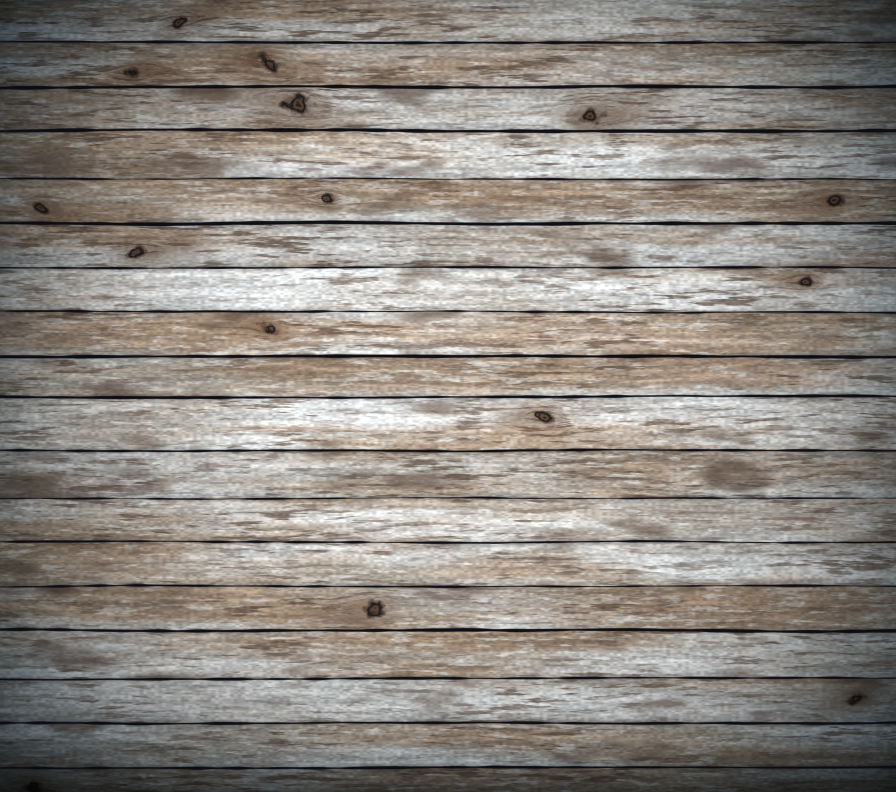
A Shadertoy shader for this texture:

```glsl
// Weathered horizontal planks: eighteen uneven boards split by dark, slightly
// wavy gaps. Stretched value noise makes the grain, hashed cells place the
// knots that bend it, and a cool vignette darkens the borders.

const int SEAM_COUNT = 17;
// Gap heights as fractions of the canvas, measured from the top.
const float SEAMS[SEAM_COUNT] = float[](
    0.054, 0.110, 0.165, 0.226, 0.282, 0.338, 0.394, 0.450, 0.501,
    0.569, 0.629, 0.684, 0.740, 0.796, 0.857, 0.913, 0.969);
const float SEAM_HALF_WIDTH = 0.0014;
const float SEAM_WOBBLE = 0.004;
const float KNOT_SPACING = 0.29;
const float KNOT_CHANCE = 0.25;
const float KNOT_RADIUS = 0.017;
const float BRIGHTNESS = 1.17;
const vec3 PALE_WOOD = vec3(0.75, 0.76, 0.76);
const vec3 GREY_WOOD = vec3(0.63, 0.61, 0.58);
const vec3 WARM_WOOD = vec3(0.58, 0.49, 0.40);
const vec3 GRAIN_DARK = vec3(0.34, 0.28, 0.24);
const vec3 STAIN_BROWN = vec3(0.36, 0.26, 0.19);
const vec3 KNOT_DARK = vec3(0.09, 0.08, 0.09);
const vec3 GAP_COLOR = vec3(0.04, 0.04, 0.07);

// Integer lattice hash, 0..1.
float hash(vec2 cell) {
    uvec2 q = uvec2(ivec2(floor(cell))) * uvec2(1597334673u, 3812015801u);
    uint n = (q.x ^ q.y) * 1597334673u;
    n = (n ^ (n >> 15)) * 2246822519u;
    n ^= n >> 13;
    return float(n >> 8) / 16777216.0;
}

float noise(vec2 p) {
    vec2 i = floor(p), f = fract(p);
    f = f * f * (3.0 - 2.0 * f);
    return mix(mix(hash(i), hash(i + vec2(1, 0)), f.x),
               mix(hash(i + vec2(0, 1)), hash(i + vec2(1, 1)), f.x), f.y);
}

float fbm(vec2 p) {
    float sum = 0.0, gain = 0.533;
    for (int i = 0; i < 4; i++, gain *= 0.5) {
        sum += gain * noise(p);
        p = p * 2.03 + 17.3;
    }
    return sum;
}

// Nearby knots of one board: x = core, y = stain, z = ring, w = grain shift.
vec4 knots(vec2 p, float board, float top, float bottom) {
    vec4 result = vec4(0.0);
    for (int k = -1; k <= 1; k++) {
        float cell = floor(p.x / KNOT_SPACING) + float(k);
        vec2 key = vec2(cell + 40.0, board * 7.0 + 3.0);
        if (hash(key) > KNOT_CHANCE) continue;
        float a = hash(key + 101.0), b = hash(key + 211.0), c = hash(key + 307.0);
        vec2 center = vec2((cell + 0.15 + 0.7 * a) * KNOT_SPACING,
                           mix(top, bottom, 0.3 + 0.4 * b));
        vec2 d = (p - center) / (KNOT_RADIUS * mix(0.55, 1.2, c));
        d.y = d.y * 1.5 + d.x * (a - 0.5) * 0.9;
        float r = length(d) + 1.5 * (fbm(p * 90.0) - 0.5);
        float core = 1.0 - smoothstep(0.55, 1.15, r);
        float reach = d.x * (b - 0.5) > 0.0 ? 0.04 : 0.2;
        result.x = max(result.x, core);
        result.y = max(result.y, exp(-0.2 * d.y * d.y - reach * d.x * d.x));
        result.z += core * (0.5 + 0.5 * sin(r * 9.0));
        result.w += sign(d.y) * exp(-0.22 * dot(d, d)) * 0.007;
    }
    return result;
}

vec3 wood(vec2 p, float board, float top, float bottom) {
    vec4 knot = knots(p, board, top, bottom);
    vec2 g = vec2(p.x, p.y - knot.w) + board * vec2(5.37, 3.11);
    g.y += 0.012 * (fbm(g * vec2(3.0, 9.0)) - 0.5);

    // Broad bleached and warm patches, different on every board.
    float bleach = smoothstep(0.32, 0.66, fbm(g * vec2(4.0, 22.0)));
    float warmth = smoothstep(0.36, 0.70, fbm(g * vec2(2.6, 26.0) + 31.0)
                   + 0.2 * (hash(vec2(board, 9.0)) - 0.5));
    vec3 color = mix(mix(GREY_WOOD, PALE_WOOD, bleach), WARM_WOOD, 0.75 * warmth);

    // Long fibres, broken streaks, pale scratches and rough speckle.
    float fibre = fbm(g * vec2(9.0, 170.0));
    float streak = fbm(g * vec2(26.0, 230.0) + 5.0);
    float scratch = fbm(g * vec2(38.0, 250.0) + 47.0);
    float wear = smoothstep(0.3, 0.7, fbm(g * vec2(6.0, 30.0) + 80.0));
    float rings = 0.5 + 0.5 * sin(g.y * 520.0 + 16.0 * fbm(g * vec2(3.5, 18.0)));
    color *= 0.80 + 0.40 * fibre;
    color = mix(color, GRAIN_DARK, (0.25 + 0.5 * wear) * smoothstep(0.52, 0.74, streak));
    color = mix(color, PALE_WOOD * 1.08, 0.55 * smoothstep(0.54, 0.74, scratch));
    color = mix(color, GRAIN_DARK, 0.22 * rings * warmth);
    color *= 0.87 + 0.26 * noise(g * vec2(210.0, 430.0));

    // Brown halo, sooty blotches, then the knot itself.
    color = mix(color, STAIN_BROWN, 0.7 * knot.y * (0.4 + 0.8 * fibre));
    float soot = smoothstep(0.62, 0.84, fbm(g * vec2(8.0, 24.0) + 63.0));
    color = mix(color, GRAIN_DARK, 0.65 * soot * (0.5 + fibre));
    return mix(color, mix(KNOT_DARK, STAIN_BROWN * 1.3, 0.6 * knot.z), 0.92 * knot.x);
}

void mainImage(out vec4 fragColor, in vec2 fragCoord) {
    vec2 uv = fragCoord / iResolution.xy;
    vec2 p = vec2(fragCoord.x / iResolution.y, 1.0 - uv.y);
    float aa = 0.8 / iResolution.y;

    // Find the board and the coverage of the surrounding gaps.
    float board = 0.0, top = 0.0, bottom = 1.02, gap = 0.0, shade = 0.0;
    for (int i = 0; i < SEAM_COUNT; i++) {
        float id = float(i), rough = noise(vec2(p.x * 40.0, id * 9.0)) - 0.5;
        float d = p.y - SEAMS[i] - SEAM_WOBBLE * (fbm(vec2(p.x * 5.0, id * 13.0)) - 0.5);
        float halfWidth = SEAM_HALF_WIDTH * (0.5 + 0.9 * hash(vec2(id, 77.0)) + 0.9 * rough);
        gap = max(gap, 1.0 - smoothstep(-aa, aa, abs(d) - halfWidth));
        shade = max(shade, exp(-abs(d) / 0.0028) * (0.7 + 0.8 * rough));
        if (d > 0.0) { board = id + 1.0; top = SEAMS[i]; }
        else bottom = min(bottom, SEAMS[i]);
    }
    vec3 color = wood(p, board, top, bottom) * (0.94 + 0.12 * hash(vec2(board, 51.0)));
    color *= 1.0 - 0.4 * shade;

    // Vignette, heaviest along the bottom and in the corners.
    vec2 e = abs(uv * 2.0 - 1.0);
    float fall = uv.y < 0.5 ? 0.60 * pow(e.y, 6.0) : 0.30 * pow(e.y, 4.0);
    float light = (1.0 - 0.42 * pow(e.x, 3.0)) * (1.0 - fall);
    light *= 1.0 - 0.35 * e.x * e.x * e.y * e.y;
    color *= BRIGHTNESS * light * mix(vec3(0.86, 0.97, 1.04), vec3(1), smoothstep(0.2, 0.8, light));
    fragColor = vec4(clamp(mix(color, GAP_COLOR, 0.96 * gap), 0.0, 1.0), 1.0);
}
```
